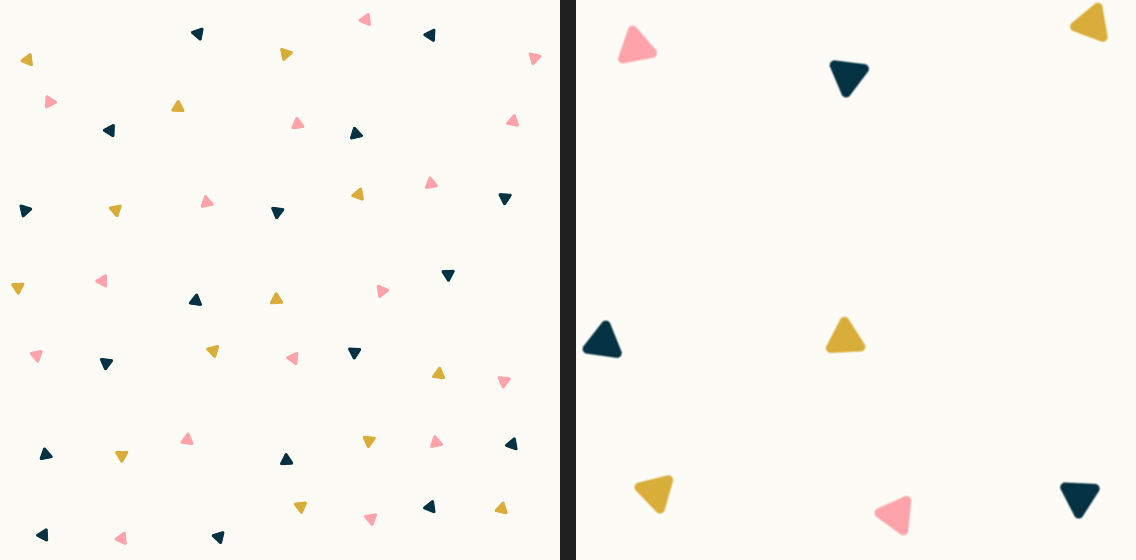
Left, the full canvas; right, a detail of the centre.
Give the GLSL for this pattern, as a three.js fragment shader.

```glsl
varying vec2 vUv;

const float CELLS = 7.0;            // scatter cells across the canvas
const float JITTER = 0.56;          // wander of a triangle, in cells
const float GAP_SHARE = 0.08;       // share of cells left empty
const float HALF_SIDE = 0.0088;     // half side of the sharp core
const float CORNER_RADIUS = 0.0029; // rounding added around the core
const float TILT = 0.5;             // spread around each quarter turn, radians
const float EDGE = 0.001;           // half width of the soft edge

const vec3 CREAM = vec3(0.991, 0.986, 0.964);
const vec3 NAVY = vec3(0.015, 0.195, 0.260);
const vec3 PINK = vec3(1.000, 0.640, 0.665);
const vec3 GOLD = vec3(0.850, 0.680, 0.225);

const float SQRT3 = 1.7320508;
const float QUARTER_TURN = 1.5707963;
const float GOLDEN_STEP = 0.618034;

float hash(vec2 p) {
  return fract(sin(dot(p, vec2(127.1, 311.7))) * 43758.5453);
}

vec2 rotate(vec2 p, float angle) {
  float c = cos(angle);
  float s = sin(angle);
  return vec2(c * p.x - s * p.y, s * p.x + c * p.y);
}

// Signed distance to an upright equilateral triangle
float triangleDistance(vec2 p, float halfSide) {
  p.x = abs(p.x) - halfSide;
  p.y += halfSide / SQRT3;
  if (p.x + SQRT3 * p.y > 0.0) {
    p = vec2(p.x - SQRT3 * p.y, -SQRT3 * p.x - p.y) * 0.5;
  }
  p.x -= clamp(p.x, -2.0 * halfSide, 0.0);
  return -length(p) * sign(p.y);
}

// Golden-ratio steps keep the three colours in equal shares
vec3 confettiColor(vec2 cell) {
  float pick = fract((cell.x + CELLS * cell.y) * GOLDEN_STEP);
  return pick < 1.0 / 3.0 ? NAVY : (pick < 2.0 / 3.0 ? PINK : GOLD);
}

void main() {
  // One jittered triangle per cell
  vec2 cell = floor(vUv * CELLS);
  vec2 offset = vec2(hash(cell + 3.7), hash(cell + 19.3)) - 0.5;
  vec2 center = (cell + 0.5 + JITTER * offset) / CELLS;

  // Rough quarter turns with a small random tilt
  float angle = floor(4.0 * hash(cell + 41.9)) * QUARTER_TURN
              + TILT * (hash(cell + 67.1) - 0.5);

  // Rounded shape with a smooth edge
  float d = triangleDistance(rotate(vUv - center, angle), HALF_SIDE) - CORNER_RADIUS;
  float coverage = 1.0 - smoothstep(-EDGE, EDGE, d);
  coverage *= step(GAP_SHARE, hash(cell + 88.3));

  gl_FragColor = vec4(mix(CREAM, confettiColor(cell), coverage), 1.0);
}
```
